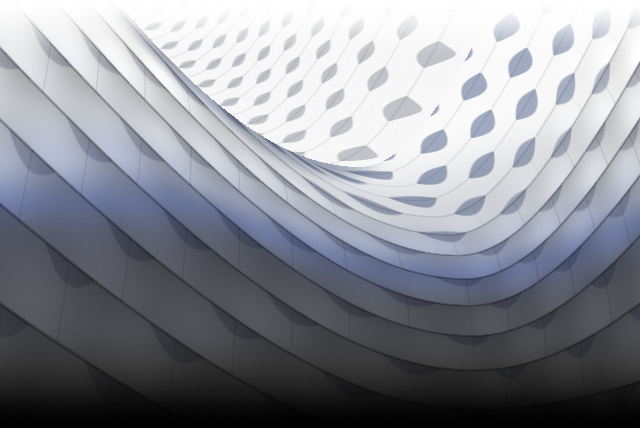
This background is drawn by a WebGL 2 fragment shader. Its source:

```glsl
#version 300 es
precision highp float;
// A sweeping facade of nested curved ribbons, folding into a bright pierced wall.
// Each pixel is solved for the ribbon curve through it; staggered lens shadows
// and a vertical light ramp from white through blue to black are laid on top.
uniform vec2 u_resolution;
out vec4 fragColor;

const float PI = 3.14159265;
const float FOLD = 0.39;   // level of the curve where ribbons fold into the wall
const float ROUND = 0.935; // roundness of each curve at its lowest point

float hash(vec2 p) {
  return fract(sin(dot(p, vec2(127.1, 311.7))) * 43758.5453);
}

// Horizontal place of the lowest point of a curve.
float centerX(float level) {
  if (level < FOLD) return 0.84 - 0.93 * sqrt(FOLD - level);
  return 1.113 - 0.273 * exp((FOLD - level) / 0.11);
}

// Rise of a curve at signed distance d from its lowest point.
float rise(float d, float level) {
  float k = level - 0.73;
  float steep = d < 0.0 ? max(0.3, 1.92 - 2.3 * k) : clamp(4.0 - 13.8 * k, 0.6, 8.7);
  return sqrt(ROUND * ROUND + steep * d * d) - ROUND;
}

// Signed vertical gap between a point and a curve; y runs downward.
float gap(vec2 p, float level) {
  float d = p.x - centerX(level);
  if (level < FOLD) d = max(d, 0.0);
  return level - p.y - rise(d, level);
}

// Bisection for the level of the curve through p.
float solveLevel(vec2 p, float lo, float hi) {
  for (int i = 0; i < 22; i++) {
    float mid = 0.5 * (lo + hi);
    if (gap(p, mid) < 0.0) lo = mid; else hi = mid;
  }
  return 0.5 * (lo + hi);
}

// Ribbon count, growing inward: geometric in front, even on the wall.
float ribbonIndex(float level) {
  float front = -7.82 * log((max(level, FOLD) - 0.195) / 0.762);
  return front + 45.0 * max(FOLD - level, 0.0);
}

// Light on a ribbon against depth below the top.
vec3 lightRamp(float y) {
  vec3 c = mix(vec3(0.98), vec3(0.83, 0.84, 0.86), smoothstep(0.1, 0.42, y));
  c = mix(c, vec3(0.68, 0.71, 0.79), smoothstep(0.4, 0.57, y));
  c = mix(c, vec3(0.43, 0.48, 0.64), smoothstep(0.54, 0.67, y));
  c = mix(c, vec3(0.33, 0.335, 0.36), smoothstep(0.64, 0.76, y));
  c = mix(c, vec3(0.23), smoothstep(0.74, 0.88, y));
  return mix(c, vec3(0.0), smoothstep(0.83, 1.0, y));
}

void main() {
  vec2 p = gl_FragCoord.xy / u_resolution.y;
  p.y = 1.0 - p.y;

  // Surface coordinates: ribbon index across, cell position along.
  float foldGap = gap(p, FOLD);
  bool onWall = foldGap > 0.0;
  float level = onWall ? solveLevel(p, -1.5, FOLD) : solveLevel(p, FOLD, 1.6);
  float d = p.x - centerX(level);
  float arc = sign(d) * length(vec2(d, level - p.y));
  float period = d < 0.0 ? 0.3 : mix(0.09, 0.17, smoothstep(0.2, 0.5, level));
  float along = arc / period;
  float index = ribbonIndex(level);
  float edge = floor(index + 0.5);
  float across = index - edge;
  float aa = clamp(fwidth(index), 0.004, 0.4);

  // Base light, dimmer on the outer ribbons in the upper half.
  float dim = clamp(0.9 * (level - 0.62), -0.25, 0.18);
  dim *= 1.0 - smoothstep(0.5, 0.8, p.y);
  vec3 color = onWall ? vec3(0.97, 0.97, 0.975) : lightRamp(p.y + dim);

  // Soft shade below each ribbon edge and alternating panel tones.
  float outer = smoothstep(0.45, 0.65, level);
  float within = fract(index);
  float panel = sin(2.0 * PI * along + PI * floor(index));
  color *= 1.0 - outer * (0.2 * within * within - 0.05 * panel);

  // Staggered lens shadows centered on the ribbon edges.
  float lens = max(0.0, cos(2.0 * PI * along + PI * edge));
  float below = lens * (onWall ? 0.3 : mix(0.46, 0.3, outer));
  float above = lens * mix(0.3, 0.0, smoothstep(0.48, 0.62, level));
  float shadow = smoothstep(-below - aa, -below + aa, across)
               * (1.0 - smoothstep(above - aa, above + aa, across));
  shadow *= smoothstep(0.0, 0.15, lens);
  vec3 tint = onWall ? vec3(0.78, 0.79, 0.81) : vec3(0.64, 0.68, 0.77);
  tint = mix(tint, vec3(0.82, 0.83, 0.87), outer);
  color *= mix(vec3(1.0), tint, shadow);

  // Fine dark edges and faint panel seams.
  float line = 1.0 - smoothstep(0.012, 0.012 + aa, abs(across));
  color *= 1.0 - line * mix(0.06, 0.28, outer);
  float seamCell = along + 0.5 * mod(floor(index), 2.0);
  float seam = abs(fract(seamCell) - 0.5) * period;
  color *= 1.0 - 0.1 * outer * (1.0 - smoothstep(0.0005, 0.003, seam));

  // Shade tucked under the fold, then the haze at the top and a fine grain.
  float tuck = onWall ? 0.0 : smoothstep(-0.05, 0.0, foldGap);
  tuck *= 1.0 - smoothstep(0.78, 0.92, p.x);
  color *= mix(vec3(1.0), vec3(0.66, 0.69, 0.75), tuck);
  color = mix(color, vec3(1.0), 1.0 - smoothstep(0.0, 0.14, p.y));
  color += 0.012 * (hash(floor(p * 500.0)) - 0.5);
  fragColor = vec4(clamp(color, 0.0, 1.0), 1.0);
}
```
